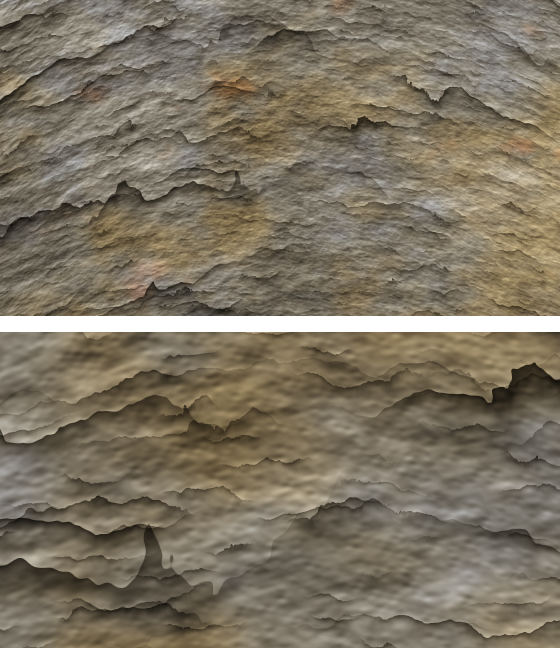
Top: the whole. Bottom: its middle third, enlarged.
Write a Shadertoy shader that draws this texture.

```glsl
// Weathered slate face: overlapping flakes with ragged, shadowed ledges lit from above.

const vec3 DARK_TINT = vec3(1.00, 0.88, 0.67);
const vec3 PALE_TINT = vec3(1.00, 0.975, 0.91);
const vec3 OCHRE_TINT = vec3(1.10, 0.98, 0.72);
const vec3 RUST_TINT = vec3(1.12, 0.92, 0.80);
const vec3 SLATE_TINT = vec3(0.98, 1.01, 1.10);
const float BASE_TONE = 0.535;
const float PATCH_CONTRAST = 0.30;
const float GRAIN_CONTRAST = 2.3;
const float GRAIN_STEP = 0.0045;
const float FOLD_SLOPE = 0.46;   // strata rise on the left
const float FOLD_WIDTH = 1.90;   // and fall on the right
const vec2 LIGHT_DIR = vec2(-0.35, 0.94);

float hash(vec2 p) {
    vec3 q = fract(vec3(p.xyx) * 0.1031);
    q += dot(q, q.yzx + 33.33);
    return fract((q.x + q.y) * q.z);
}

float valueNoise(vec2 p) {
    vec2 cell = floor(p), f = fract(p);
    f = f * f * (3.0 - 2.0 * f);
    float low = mix(hash(cell), hash(cell + vec2(1, 0)), f.x);
    float high = mix(hash(cell + vec2(0, 1)), hash(cell + vec2(1, 1)), f.x);
    return mix(low, high, f.y);
}

// Distance to the nearest scattered point: angular outlines for the flakes.
float cellNoise(vec2 p) {
    vec2 cell = floor(p);
    float nearest = 4.0;
    for (int y = -1; y <= 1; y++)
    for (int x = -1; x <= 1; x++) {
        vec2 c = cell + vec2(x, y);
        vec2 d = c + vec2(hash(c), hash(c + 57.3)) - p;
        nearest = min(nearest, dot(d, d));
    }
    return sqrt(nearest);
}

float fbm(vec2 p, int octaves) {
    float sum = 0.0, total = 0.0, amp = 1.0;
    for (int i = 0; i < octaves; i++) {
        sum += amp * valueNoise(p);
        total += amp;
        amp *= 0.56;
        p = mat2(1.92, 0.56, -0.56, 1.92) * p + 17.7;
    }
    return sum / total;
}

// Vertical position measured across the folded strata.
float strataHeight(vec2 p) {
    return p.y - FOLD_SLOPE * p.x * (1.0 - p.x / FOLD_WIDTH);
}

float relief(vec2 p) {
    vec2 q = vec2(p.x * 0.55, strataHeight(p));
    return fbm(q * 13.0, 5);
}

// How strongly one numbered ledge stands out along its length.
float ledgeStrength(float along, float number, float seed) {
    return smoothstep(0.36, 0.80, valueNoise(vec2(along, number * 7.31 + seed)));
}

// Returns the shadow below (x) and the bright lip above (y) the ledges of one size.
vec2 ledges(vec2 p, float spacing, float reach, float seed) {
    vec2 q = vec2(p.x, strataHeight(p)) / spacing + seed;
    float level = q.y;
    level += 1.3 * (fbm(q * vec2(0.32, 0.5), 2) - 0.5);
    level += 0.42 * cellNoise(q * vec2(0.9, 0.7));
    level += 0.34 * (fbm(q * vec2(2.6, 1.7), 4) - 0.5);
    float number = floor(level), above = level - number;
    float depth = (1.0 - above) * spacing;
    float edge = smoothstep(0.0, max(fwidth(level), 0.001), 1.0 - above);
    float along = q.x * 0.55;
    float upper = ledgeStrength(along, number + 1.0, seed);
    float lower = ledgeStrength(along, number, seed);
    float width = reach * (0.35 + upper);
    float shadow = 0.75 * exp(-depth / width) + 0.25 * exp(-depth / (4.0 * width));
    return vec2(shadow * upper * edge, exp(-above * spacing / reach) * lower);
}

void mainImage(out vec4 fragColor, in vec2 fragCoord) {
    vec2 p = fragCoord / iResolution.y;

    // Slab brightness and fine grain lit from above
    float tone = BASE_TONE + PATCH_CONTRAST * (fbm(p * vec2(2.2, 3.6) + 4.0, 4) - 0.5);
    float grain = relief(p) - relief(p + LIGHT_DIR * GRAIN_STEP);
    tone += GRAIN_CONTRAST * grain;
    tone += 0.13 * (fbm(p * vec2(60.0, 95.0), 2) - 0.5);

    // Ledges from broad overhangs down to hairline flakes
    float spacing = 0.29, reach = 0.017, weight = 0.95;
    for (int i = 0; i < 4; i++) {
        vec2 ledge = ledges(p, spacing, reach, 3.7 + 11.3 * float(i));
        tone *= 1.0 - weight * ledge.x;
        tone += 0.08 * weight * ledge.y;
        spacing *= 0.46;
        reach *= 0.58;
        weight *= 0.84;
    }

    // Gentle falloff toward the lower left
    tone *= 0.88 + 0.14 * smoothstep(0.0, 0.9, p.y + 0.35 * p.x);
    tone = clamp(tone, 0.07, 0.80);

    // Mineral colour with ochre, rust and grey-blue stains
    vec3 color = tone * mix(DARK_TINT, PALE_TINT, min(tone / 0.7, 1.0));
    float ochre = smoothstep(0.50, 0.78, fbm(p * vec2(2.6, 4.0) + 31.0, 4) + 0.07 * p.x);
    float rust = smoothstep(0.60, 0.80, fbm(p * vec2(4.0, 5.5) + 73.0, 4));
    float slate = smoothstep(0.50, 0.72, fbm(p * vec2(4.5, 8.0) + 52.0, 4));
    color *= mix(vec3(1.0), OCHRE_TINT, 0.75 * ochre);
    color *= mix(vec3(1.0), RUST_TINT, 0.80 * rust);
    color *= mix(vec3(1.0), SLATE_TINT, 0.80 * slate);
    fragColor = vec4(color, 1.0);
}
```
